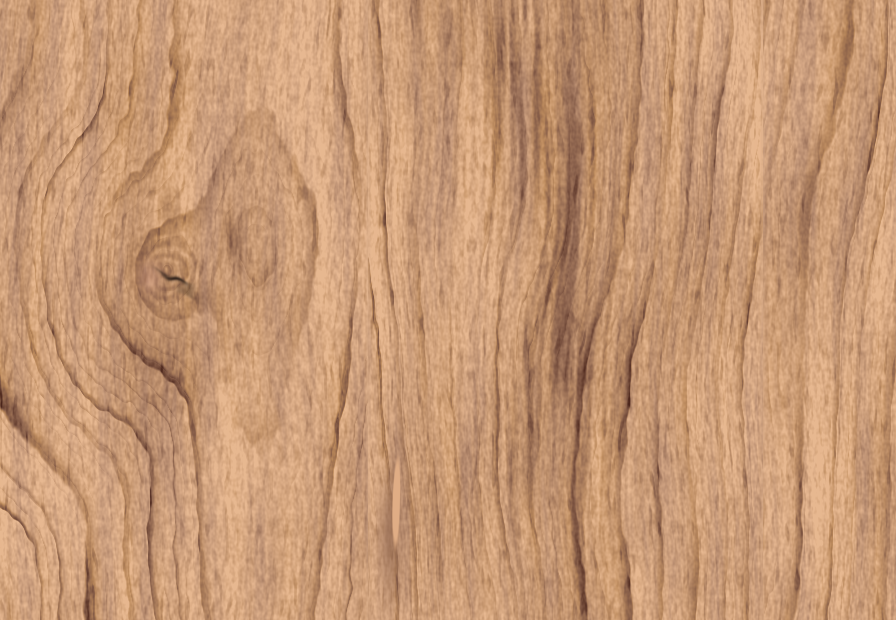
Reproduce this texture procedurally as a Shadertoy shader.

```glsl
// Three joined boards of warm brown wood with a knot, wavy growth rings and fine fibres.

const vec3 DARK_WOOD  = vec3(0.54, 0.38, 0.30);
const vec3 LIGHT_WOOD = vec3(0.87, 0.69, 0.55);
const vec3 AMBER_TINT = vec3(0.012, -0.006, -0.055);
const vec3 CHIP_COLOR = vec3(0.88, 0.68, 0.52);
const vec3 KNOT_PINK  = vec3(0.78, 0.58, 0.47);
const float BASE_TONE  = 0.88;
const float LEFT_SEAM  = 0.594;
const float RIGHT_SEAM = 1.230;
const vec2 KNOT  = vec2(0.268, 0.566);
const vec2 HEART = vec2(0.410, 0.610);
const vec3 RING_SPACING  = vec3(0.054, 0.050, 0.060);
const vec3 RING_STRENGTH = vec3(0.85, 0.62, 0.72);

float hash(vec2 p) {
    vec3 q = fract(p.xyx * vec3(0.1031, 0.1030, 0.0973));
    q += dot(q, q.yzx + 33.33);
    return fract((q.x + q.y) * q.z);
}

float cornerSlope(vec2 cell, vec2 offset) {
    float angle = 6.2832 * hash(cell);
    return dot(vec2(cos(angle), sin(angle)), offset);
}

float gradientNoise(vec2 p) {
    vec2 i = floor(p), f = p - i, e = vec2(1, 0);
    vec2 u = f * f * f * (f * (f * 6.0 - 15.0) + 10.0);
    return mix(mix(cornerSlope(i, f), cornerSlope(i + e, f - e), u.x),
               mix(cornerSlope(i + e.yx, f - e.yx), cornerSlope(i + 1.0, f - 1.0), u.x), u.y);
}

// Soft elliptical spot
float smear(vec2 p, vec2 center, vec2 size) {
    vec2 q = (p - center) / size;
    return exp(-dot(q, q));
}

float smoothMin(float a, float b, float k) {
    float h = max(k - abs(a - b), 0.0) / k;
    return min(a, b) - h * h * k * 0.25;
}

// Teardrop contours, open far above, that merge with those of the knot
float knottedField(vec2 p) {
    vec2 q = p - HEART;
    q.x *= mix(1.3, 1.0, smoothstep(-0.45, 0.1, q.y));
    q.y = q.y > 0.0 ? 0.15 * (1.0 - exp(-5.0 * q.y)) : 0.16 * (exp(2.6 * q.y) - 1.0);
    float knotDistance = length((p - KNOT) * vec2(1.1, 0.85)) + 0.015;
    return smoothMin(length(q), knotDistance, 0.07);
}

// x: dark ring edge, y: gradual shade that leads up to it
vec2 growthRings(float field, float spacing, float y, float board) {
    float t = field / spacing + 0.8 * gradientNoise(vec2(field * 9.0, board * 5.3 + 0.4));
    float ring = floor(t), r = t - ring;
    float strength = 0.25 + 0.75 * hash(vec2(ring + 40.0, board + 3.0));
    strength *= clamp(0.75 + 1.4 * gradientNoise(vec2(ring * 7.3 + 0.5, y * 4.0)), 0.1, 1.3);
    float fade = 1.0 - smoothstep(0.94, 1.0, r);
    return strength * fade * vec2(smoothstep(0.74, 0.94, r), r * r * r);
}

void mainImage(out vec4 fragColor, in vec2 fragCoord) {
    vec2 p = fragCoord / iResolution.y;
    float board = step(LEFT_SEAM, p.x) + step(RIGHT_SEAM, p.x);
    int b = int(board);
    vec2 seed = vec2(board * 17.0, board * 9.0) + 20.0;

    // Bent grain coordinates
    float broad = gradientNoise(p * vec2(2.5, 1.3) + seed);
    float wave = gradientNoise(p * vec2(9.0, 4.0) + seed);
    float jag = gradientNoise(p * vec2(60.0, 30.0) + seed);
    float bend = 0.018 * wave + 0.005 * jag;
    float field = b == 0 ? knottedField(p) + 0.05 * broad + 1.3 * bend
                         : p.x + 0.11 * broad + bend - 0.06 * p.y * smoothstep(0.9, 1.1, p.x);
    float grainX = p.x + 0.06 * broad + 0.01 * wave;

    // Fibres, pores and saw marks
    float fibre = gradientNoise(vec2(grainX * 145.0, p.y * 10.0) + seed);
    float fleck = gradientNoise(vec2(grainX * 190.0, p.y * 60.0) + seed);
    float grit = gradientNoise(vec2(p.x * 240.0, p.y * 150.0) + 7.0);
    float band = gradientNoise(vec2(grainX * 30.0, p.y * 2.0) + seed);
    float pores = smoothstep(0.15, 0.42, gradientNoise(vec2(grainX * 135.0, p.y * 24.0) - seed));
    float sawMarks = gradientNoise(vec2(p.x * 14.0, (p.y + 0.15 * p.x) * 130.0));
    float mottle = gradientNoise(p * vec2(7.0, 2.6) - seed);

    vec2 rings = growthRings(field, RING_SPACING[b], p.y, board);
    vec2 fineRings = growthRings(field + 3.0, RING_SPACING[b] * 0.37, p.y, board + 5.0);
    float tone = BASE_TONE + 0.25 * fibre + 0.30 * fleck + 0.20 * grit + 0.06 * sawMarks;
    tone += 0.30 * band + 0.36 * mottle;
    tone -= RING_STRENGTH[b] * rings.x * (0.85 + 0.8 * fibre + 0.9 * fleck) + 0.40 * rings.y;
    tone -= 0.22 * fineRings.x * (1.0 + 1.5 * fibre);
    tone -= pores * (0.20 + 0.40 * rings.y);

    // Stained streaks of the middle board
    float middle = board == 1.0 ? 1.0 : 0.0;
    float stain = smear(p, vec2(0.88, 0.95), vec2(0.14, 0.60)) + 0.6 * smear(p, vec2(0.90, 0.25), vec2(0.11, 0.35));
    float streak = smoothstep(-0.1, 0.4, gradientNoise(vec2(grainX * 80.0, p.y * 2.8)));
    tone -= middle * stain * (0.20 + 0.58 * streak);
    tone -= middle * 0.95 * smear(p, vec2(0.806 + 0.012 * wave, 0.87), vec2(0.007, 0.14)) * (0.9 + fibre + fleck);
    tone -= middle * 0.45 * smear(p, vec2(0.925 + 0.02 * wave, 0.43), vec2(0.035, 0.07)) * (0.7 + 2.0 * fibre);

    // Knot with concentric rings, halo and crack
    vec2 k = p - KNOT;
    float knotDistance = length(k) + 0.014 * gradientNoise(p * 28.0);
    float knot = 1.0 - smoothstep(0.035, 0.08, knotDistance);
    tone -= knot * (0.34 + 0.16 * sin(knotDistance * 330.0 + 6.0 * wave));
    tone -= 0.34 * smear(p, KNOT + vec2(0.02, -0.14), vec2(0.07, 0.10));
    tone -= 0.75 * smear(p, KNOT + vec2(0.108, 0.035), vec2(0.018, 0.05)) * (0.6 + 1.8 * fibre);
    tone -= 0.40 * smear(p, KNOT + vec2(0.005, 0.10), vec2(0.015, 0.03));
    float crackY = KNOT.y - 0.018 - 0.5 * (k.x - 0.01) + 0.025 * gradientNoise(p * 45.0);
    float crack = smear(p, vec2(KNOT.x + 0.014, crackY), vec2(0.024, 0.008));

    // Colour ramp and accents
    tone = clamp(tone, -0.75, 1.10);
    vec3 color = mix(DARK_WOOD, LIGHT_WOOD, tone);
    float midTone = clamp(1.2 - 1.8 * abs(tone - 0.55), 0.1, 1.0);
    color += AMBER_TINT * midTone * clamp(0.50 + 1.2 * band + 0.8 * rings.y + 0.5 * fibre, 0.0, 1.3);
    float pinkSpot = smear(p, KNOT + vec2(-0.026, -0.012), vec2(0.018, 0.025));
    color = mix(color, KNOT_PINK + 0.15 * fleck, 0.75 * pinkSpot);
    color = mix(color, DARK_WOOD * 0.3, 0.9 * crack);
    float chip = smear(p, vec2(0.642 + 0.010 * wave, 0.19), vec2(0.007, 0.085));
    float chipShade = smear(p, vec2(0.636 + 0.015 * wave, 0.14), vec2(0.018, 0.12));
    color = mix(color, DARK_WOOD, 0.65 * chipShade * middle);
    color = mix(color, CHIP_COLOR, smoothstep(0.35, 0.65, chip));

    // Board joints
    float seamDistance = min(abs(p.x - LEFT_SEAM), abs(p.x - RIGHT_SEAM));
    color = mix(color, LIGHT_WOOD * 0.96, 0.40 * (1.0 - smoothstep(0.001, 0.005, seamDistance)));
    fragColor = vec4(color, 1.0);
}
```
